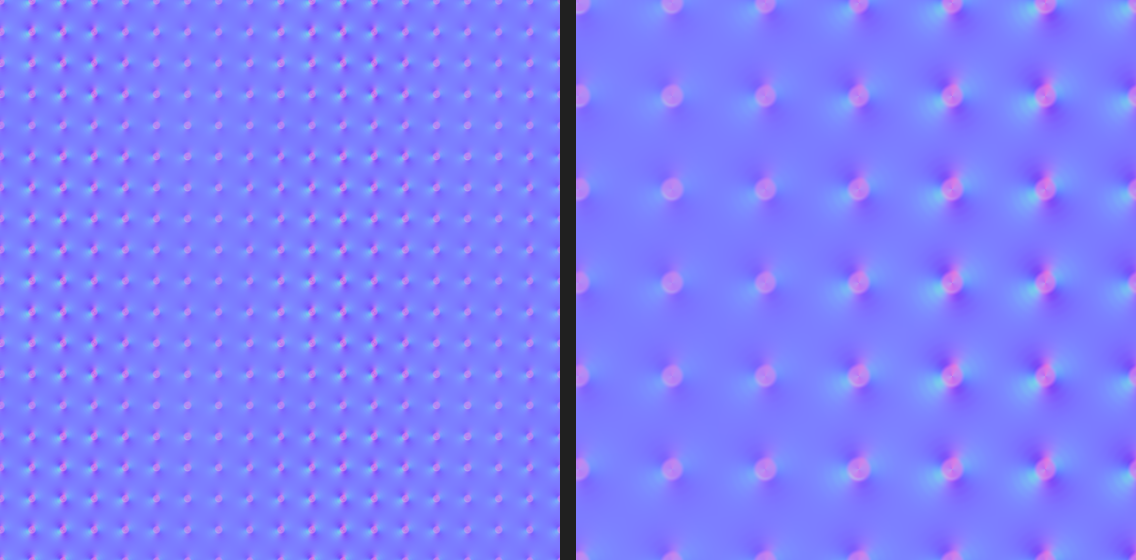
Left, the full canvas; right, a detail of the centre.
Write a Shadertoy shader that draws this texture map.

```glsl
// Normal map of an 18 by 18 grid of small studs on a flat sheet.
// Each stud is a soft tilted disc inside a wide two-lobed slope; periodic
// gradient noise varies the studs, repeating every 9 cells.

const float TAU = 6.2831853;
const float CELLS = 18.0;
const float PERIOD = 9.0;
const vec2 FLAT_TILT = vec2(0.485, 0.49);

vec2 gradientAt(vec2 p, float period) {
    p = mod(p, period);
    float h = fract(sin(dot(p, vec2(127.1, 311.7))) * 4375.85);
    return vec2(cos(TAU * h), sin(TAU * h));
}

// Tiling gradient noise, roughly -0.7 to 0.7
float gradientNoise(vec2 p, float period) {
    vec2 i = floor(p), f = p - i;
    vec2 u = f * f * f * (f * (f * 6.0 - 15.0) + 10.0);
    vec2 e = vec2(1.0, 0.0);
    float a = dot(gradientAt(i, period), f);
    float b = dot(gradientAt(i + e.xy, period), f - e.xy);
    float c = dot(gradientAt(i + e.yx, period), f - e.yx);
    float d = dot(gradientAt(i + e.xx, period), f - e.xx);
    return mix(mix(a, b, u.x), mix(c, d, u.x), u.y);
}

// Strength of a stud: broad column wave, one faint row, slight noise
float studStrength(vec2 cell) {
    float columnWave = 0.8 + 0.3 * cos(TAU * (cell.x - 2.3) / PERIOD);
    float faintRow = step(abs(mod(cell.y, PERIOD) - 5.0), 0.5);
    float noise = gradientNoise(cell / 3.0 + 0.17, PERIOD / 3.0);
    return columnWave * mix(1.0, 0.72, faintRow) * (1.0 + 0.35 * noise);
}

// Red and green slope around a stud centre
vec2 slopeField(vec2 d, float r, float turn) {
    float angle = atan(d.y, d.x + 1e-5) + turn;
    float lobe = cos(2.0 * (angle - 1.35));
    float red = lobe > 0.0 ? lobe * lobe * (1.0 + 0.3 * sin(angle)) : 0.4 * lobe;
    float green = cos(2.0 * (angle - 0.5)) * (1.0 - 0.25 * cos(angle - 0.5));
    green *= green < 0.0 ? 0.8 : 1.0;
    float reach = max(r - 0.1, 0.0);
    vec2 falloff = vec2(exp(-9.0 * reach), exp(-4.6 * reach));
    float ripple = 1.0 + 0.06 * sin(r * 75.0);
    return vec2(0.27, 0.27) * vec2(red, green) * falloff * ripple
         * (1.0 - smoothstep(0.3, 0.75, r));
}

// Complete tilt of one stud: slope, disc and worn rim
vec2 studTilt(vec2 d, vec2 cell, float pixel) {
    float strength = studStrength(cell);
    float wear = gradientNoise(cell / 3.0 + vec2(0.5, 0.83), PERIOD / 3.0);
    float r = length(d);
    vec2 tilt = strength * slopeField(d, r, 0.3 * wear);

    // The centre fades from deep pink to pale lilac as the stud weakens
    float radius = 0.115 + 0.02 * wear;
    float edge = max(0.03, pixel);
    float disc = 1.0 - smoothstep(radius - edge, radius + edge, r);
    vec2 discTilt = mix(vec2(0.21, 0.09), vec2(0.33, 0.0), clamp(strength, 0.0, 1.1));
    tilt = mix(tilt, discTilt, 0.8 * disc);

    float rim = 1.0 - smoothstep(0.0, edge, abs(r - radius * 0.85));
    float side = smoothstep(0.3, 1.0, dot(d, vec2(-0.35, -0.94)) / max(r, 1e-4));
    return tilt + rim * side * vec2(-0.03, 0.12) * (0.6 + wear);
}

void mainImage(out vec4 fragColor, in vec2 fragCoord) {
    float pixel = CELLS / min(iResolution.x, iResolution.y);
    vec2 p = fragCoord / iResolution.xy * CELLS - vec2(0.03, -0.03);
    vec2 nearest = floor(p + 0.5);

    // Sum the overlapping slopes of neighbouring studs
    vec2 tilt = vec2(0.0);
    for (int y = -1; y <= 1; y++) {
        for (int x = -1; x <= 1; x++) {
            vec2 cell = nearest + vec2(x, y);
            tilt += studTilt(p - cell, cell, pixel);
        }
    }

    // Gentle waviness of the sheet between the studs
    float sheet = gradientNoise(p / 3.0 + 0.4, PERIOD / 3.0);
    tilt += vec2(0.008, 0.025) * sheet;

    // Encode as a tangent-space colour
    float blue = 1.0 - 0.8 * dot(tilt, tilt);
    fragColor = vec4(clamp(vec3(FLAT_TILT + tilt, blue), 0.0, 1.0), 1.0);
}
```
